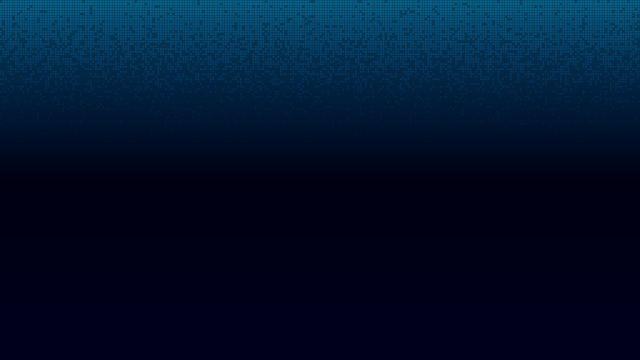
Reproduce this background procedurally as a WebGL 1 fragment shader.

```glsl
precision highp float;
// Deep blue vertical gradient with a dissolving grid of small lit cells along the top.

uniform vec2 u_resolution;

// Gradient colours, from the top edge down
const vec3 TEAL     = vec3(0.020, 0.345, 0.485);
const vec3 OCEAN    = vec3(0.018, 0.270, 0.410);
const vec3 STEEL    = vec3(0.014, 0.195, 0.325);
const vec3 NAVY     = vec3(0.004, 0.120, 0.235);
const vec3 MIDNIGHT = vec3(0.000, 0.045, 0.135);
const vec3 BLACK    = vec3(0.000, 0.000, 0.070);
const vec3 INDIGO   = vec3(0.000, 0.000, 0.115);

// Cell grid
const float ROWS       = 144.0;  // cells over the canvas height
const float FILL_TOP   = 0.78;   // cell side at the top edge
const float FILL_LOW   = 0.55;   // cell side where the grid fades out
const float GRID_DEPTH = 0.38;   // depth at which the last cells vanish
const float CONTRAST   = 0.38;   // brightness gain of a lit cell
const float CLUMP_SIZE = 2.7;    // cells per noise patch
const float CLUMPING   = 0.45;   // strength of the patches

float hash(vec2 p) {
  vec3 q = fract(vec3(p.xyx) * 0.1031);
  q += dot(q, q.yzx + 33.33);
  return fract((q.x + q.y) * q.z);
}

vec2 randomDirection(vec2 p) {
  float angle = 6.28319 * hash(p + 17.0);
  return vec2(cos(angle), sin(angle));
}

float gradientNoise(vec2 p) {
  vec2 i = floor(p);
  vec2 f = p - i;
  vec2 u = f * f * f * (f * (f * 6.0 - 15.0) + 10.0);
  vec2 e = vec2(1.0, 0.0);
  float a = dot(randomDirection(i), f);
  float b = dot(randomDirection(i + e.xy), f - e.xy);
  float c = dot(randomDirection(i + e.yx), f - e.yx);
  float d = dot(randomDirection(i + e.xx), f - e.xx);
  return mix(mix(a, b, u.x), mix(c, d, u.x), u.y);
}

float ramp(float from, float to, float x) {
  return clamp((x - from) / (to - from), 0.0, 1.0);
}

vec3 backdrop(float depth) {
  vec3 color = mix(TEAL, OCEAN, ramp(0.00, 0.07, depth));
  color = mix(color, STEEL, ramp(0.07, 0.16, depth));
  color = mix(color, NAVY, ramp(0.16, 0.27, depth));
  color = mix(color, MIDNIGHT, ramp(0.27, 0.41, depth));
  color = mix(color, BLACK, ramp(0.41, 0.50, depth));
  return mix(color, INDIGO, ramp(0.50, 1.00, depth));
}

// Smoothed square of the given side, anchored at the cell corner
float cellShape(vec2 local, float side, float pixel) {
  vec2 cover = clamp((side - local) / pixel + 0.5, 0.0, 1.0)
             * clamp(local / pixel + 0.5, 0.0, 1.0);
  return cover.x * cover.y;
}

void main() {
  vec2 uv = gl_FragCoord.xy / u_resolution.y;
  float depth = 1.0 - uv.y;

  // Cells thin out at random with depth
  vec2 grid = uv * ROWS;
  vec2 cell = floor(grid);
  float level = 1.0 - ramp(0.0, GRID_DEPTH, depth);
  float density = 0.96 * smoothstep(0.0, 1.0, level);
  float patches = CLUMPING * gradientNoise((cell + 0.5) / CLUMP_SIZE);
  float lit = step(hash(cell) + patches, density) * step(0.001, level);

  // Lit cells brighten the backdrop while its average stays the same
  float side = mix(FILL_LOW, FILL_TOP, level);
  float shape = cellShape(grid - cell, side, ROWS / u_resolution.y);
  float glow = lit * shape - density * side * side;
  vec3 color = backdrop(depth) * (1.0 + CONTRAST * glow);

  gl_FragColor = vec4(color, 1.0);
}
```
